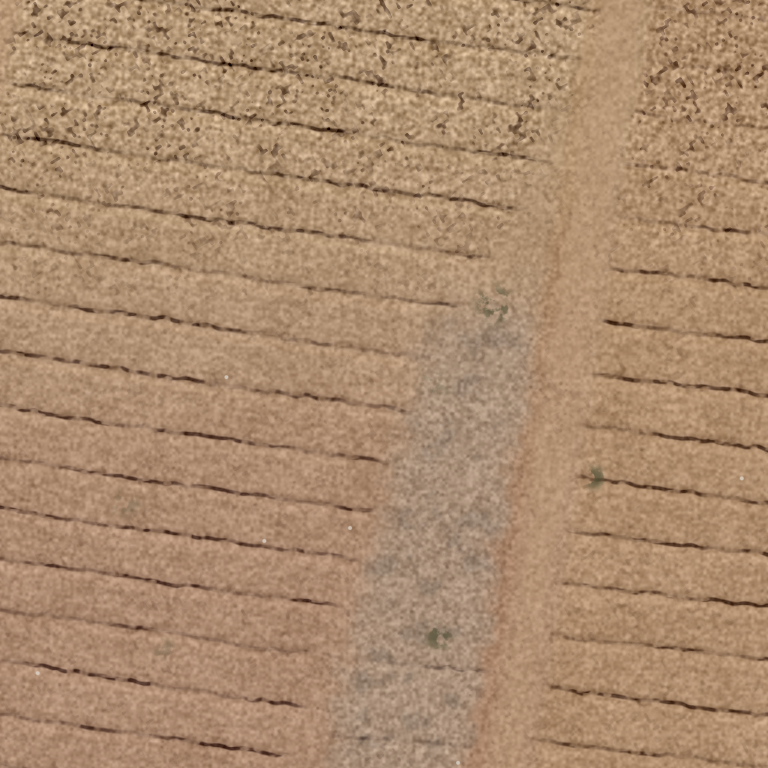
A WebGL 2 fragment shader for this texture:

```glsl
#version 300 es
precision highp float;
// Aerial view of a ploughed dry field: slanted furrows, a dirt track and a grey fallow strip.
uniform vec2 u_resolution;
out vec4 fragColor;

float hash(vec2 p) {
  vec3 q = fract(vec3(p.xyx) * 0.1031);
  q += dot(q, q.yzx + 33.33);
  return fract((q.x + q.y) * q.z);
}

float valueNoise(vec2 p) {
  vec2 i = floor(p), f = fract(p);
  f = f * f * (3.0 - 2.0 * f);
  return mix(mix(hash(i), hash(i + vec2(1, 0)), f.x),
             mix(hash(i + vec2(0, 1)), hash(i + vec2(1, 1)), f.x), f.y);
}

float fbm(vec2 p) {
  float sum = 0.0, amp = 0.5;
  for (int i = 0; i < 4; i++) {
    sum += amp * valueNoise(p);
    p = mat2(1.6, 1.2, -1.2, 1.6) * p + 17.3;
    amp *= 0.5;
  }
  return sum;
}

// Distance to the nearest scattered point
float cellular(vec2 p) {
  vec2 cell = floor(p);
  float d = 2.0;
  for (int y = -1; y <= 1; y++)
    for (int x = -1; x <= 1; x++) {
      vec2 c = cell + vec2(x, y);
      d = min(d, length(c + vec2(hash(c), hash(c + 71.7)) - p));
    }
  return d;
}

// Repeated furrows: x = crumbly dark groove, y = pale ridge below it
vec2 furrows(vec2 p, float slope, float start, float gap, float seed) {
  float t = (p.y - slope * p.x - start) / gap + 0.5;
  float row = floor(t);
  float wobble = 0.004 * (valueNoise(vec2(p.x * 9.0, row * 7.0 + seed)) - 0.5)
               + 0.004 * (valueNoise(vec2(p.x * 70.0, row * 5.0 + seed)) - 0.5);
  float d = (fract(t) - 0.5) * gap + wobble;
  float presence = smoothstep(0.15, 0.75, valueNoise(vec2(p.x * 17.0, row * 13.0 + seed)));
  float crumbs = smoothstep(0.25, 0.75, valueNoise(p * vec2(110.0, 200.0) + seed));
  float core = (0.25 + 0.75 * presence) * (0.25 + 0.9 * crumbs) * (1.0 - smoothstep(0.0006, 0.0042, abs(d)));
  float shade = 0.16 * exp(-pow((d + 0.002) / 0.005, 2.0));
  return vec2(core + shade, exp(-pow((d - 0.010) / 0.006, 2.0)));
}

// Ragged tuft of low plants
float tuft(vec2 p, vec2 centre, float radius) {
  vec2 q = mat2(0.8, 0.6, -0.6, 0.8) * p;
  return smoothstep(1.0, 0.2, length(p - centre) / radius) * smoothstep(0.38, 0.62, fbm(q * 95.0));
}

void main() {
  // y runs downward from the top edge
  vec2 p = gl_FragCoord.xy / u_resolution;
  p.y = 1.0 - p.y;
  float ragged = (fbm(p * 28.0) - 0.47) * 0.05;

  // Regions
  float trackX = 0.814 - 0.155 * p.y + ragged * 0.35;
  float fieldEdge = 0.567 - 0.37 * (p.y - 0.45) + 0.05 * (1.0 - smoothstep(0.25, 0.42, p.y));
  float leftField = 1.0 - smoothstep(-0.025, 0.012, p.x - fieldEdge + ragged);
  float rightField = smoothstep(0.022, 0.045, p.x - trackX + ragged * 0.3);
  float track = 1.0 - smoothstep(0.012, 0.042, abs(p.x - trackX));
  float strip = smoothstep(-0.025, 0.035, p.x - 0.547 + 0.222 * (p.y - 0.44) + ragged * 1.3)
              * smoothstep(-0.015, 0.03, trackX - 0.047 - p.x + ragged)
              * smoothstep(0.34, 0.46, p.y + ragged);
  float corner = 1.0 - smoothstep(0.015, 0.045, p.x + p.y * 0.2 + ragged * 0.5);

  // Broad soil tones
  vec3 soil = mix(vec3(0.705, 0.590, 0.460), vec3(0.675, 0.540, 0.440), smoothstep(0.1, 0.8, p.y));
  soil = mix(soil, vec3(0.692, 0.560, 0.430), rightField * 0.8);
  soil += 0.06 * (fbm(p * 16.0) - 0.47);
  soil = mix(soil, vec3(0.725, 0.590, 0.465), max(track * 0.65, corner * 0.7));
  float rut = exp(-pow((p.x - trackX + 0.038) / 0.012, 2.0));
  soil -= vec3(0.015, 0.028, 0.035) * rut;
  vec3 ash = vec3(0.665, 0.570, 0.485) - vec3(0.09, 0.07, 0.05) * smoothstep(0.45, 0.72, fbm(p * 34.0));
  soil = mix(soil, ash, strip * 0.85);

  // Furrows on both sides, with two faint ones across the strip
  float bulge = 0.0105 * exp(-pow((p.y - 0.144 * p.x - 0.54) / 0.15, 2.0));
  vec2 grooves = furrows(p - vec2(0.0, bulge), 0.144, 0.2448, 0.0685, 3.0) * leftField * (1.0 - corner);
  vec2 rightGrooves = furrows(p, 0.12, 0.255, 0.0694, 41.0) * rightField;
  rightGrooves *= 0.3 + 0.7 * smoothstep(0.15, 0.35, p.y);
  vec2 faint = furrows(p, 0.09, 0.816, 0.100, 9.0) * strip * smoothstep(0.83, 0.85, p.y);
  grooves += rightGrooves + faint * 0.6;
  soil += vec3(0.036, 0.033, 0.027) * grooves.y;
  soil -= vec3(0.34, 0.32, 0.27) * min(grooves.x, 1.1);

  // Clods lit from one side, strongest in the upper fields
  float fields = max(leftField, rightField) * (1.0 - corner);
  float rough = (1.0 - smoothstep(0.12, 0.42, p.y + ragged)) * fields;
  vec2 light = vec2(0.002, 0.003);
  float relief = cellular((p + light) * 120.0) - cellular((p - light) * 120.0);
  soil += relief * (0.035 + 0.085 * rough);
  vec2 turned = mat2(0.86, 0.5, -0.5, 0.86) * p;
  float pit = smoothstep(0.60, 0.85, valueNoise(turned * 190.0 + 5.0)) * smoothstep(0.3, 0.65, fbm(p * 40.0));
  soil -= vec3(0.25, 0.24, 0.20) * pit * (0.20 + 0.85 * rough);

  // Fine grain, drawn out along the furrows
  float grain = valueNoise(p * 256.0) + valueNoise(turned * 190.0 + 31.0) - 1.0;
  float streak = valueNoise(vec2(p.x * 60.0, (p.y - 0.14 * p.x) * 190.0)) - 0.5;
  soil += grain * (0.095 + 0.055 * rough + 0.025 * strip) * (1.0 - 0.3 * track);
  soil += streak * 0.055 * fields;

  // Plants
  float plants = tuft(p, vec2(0.644, 0.396), 0.036) + tuft(p, vec2(0.571, 0.828), 0.027)
               + tuft(p, vec2(0.774, 0.622), 0.022) + 0.4 * tuft(p, vec2(0.565, 0.498), 0.035)
               + 0.4 * tuft(p, vec2(0.165, 0.655), 0.028) + 0.4 * tuft(p, vec2(0.215, 0.848), 0.025);
  soil = mix(soil, vec3(0.33, 0.32, 0.22), min(plants, 1.0) * 0.75);

  // Sparse pale stones
  vec2 cell = floor(p * 36.0);
  vec2 spot = 0.2 + 0.6 * vec2(hash(cell + 3.1), hash(cell + 8.7));
  float stone = step(0.988, hash(cell + 19.0)) * (1.0 - smoothstep(0.05, 0.13, length(fract(p * 36.0) - spot)));
  soil = mix(soil, vec3(0.86, 0.83, 0.79), stone * 0.8);

  fragColor = vec4(clamp(soil, 0.0, 1.0), 1.0);
}
```
